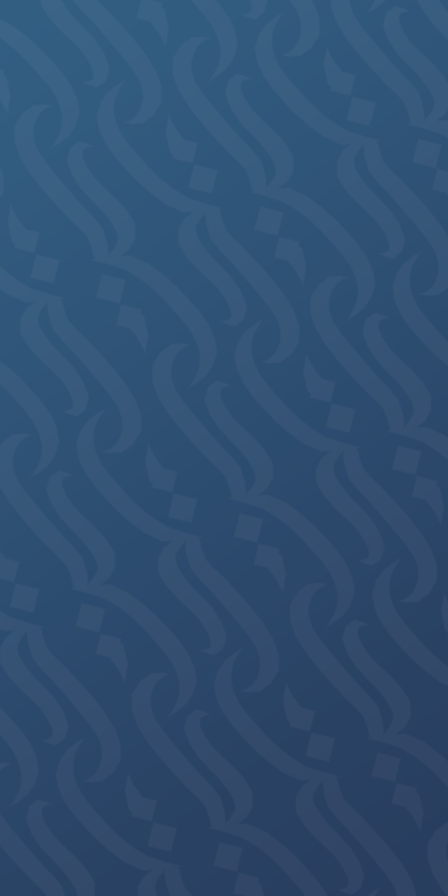
A WebGL 2 fragment shader for this pattern:

```glsl
#version 300 es
precision highp float;
// Pale interlaced calligraphic scrolls in slanting strips over a blue diagonal gradient.

uniform vec2 u_resolution;
out vec4 fragColor;

// Layout, in design units: 384 span the canvas width, y runs down from the top
const float DESIGN_WIDTH = 384.0;
const vec2 UNIT_CENTER = vec2(134.5, 200.5);
const vec2 ALONG_STRIP = vec2(118.0, 205.0);
const vec2 NEXT_STRIP = vec2(-135.5, 67.5);
const float STRIP_BEND = 9.5;    // extra drop per strip away from the middle one
const int FIRST_STRIP = -3;
const int LAST_STRIP = 4;

// Bounds of one half motif, and how many may overlap at a point
const vec2 HALF_CENTER = vec2(-35.0, 10.0);
const vec2 HALF_EXTENT = vec2(92.0, 130.0);
const int MAX_OVERLAP = 8;

// Colours
const vec3 BLUE_LIGHT = vec3(0.198, 0.374, 0.516);
const vec3 BLUE_DARK = vec3(0.155, 0.239, 0.370);
const vec3 SCROLL_TINT = vec3(1.0, 0.90, 0.94);
const float SCROLL_OPACITY = 0.043;
const float EDGE_SOFTNESS = 1.1; // least half width of an edge, design units

// Stroke spines: x, y, half width
const int SPINE = 8;
const int SUBDIVISIONS = 2;
const vec3 LARGE_SCROLL[SPINE] = vec3[SPINE](
    vec3(-90, -110, 0), vec3(-104, -106, 4.5), vec3(-114, -90, 8), vec3(-110, -69, 8),
    vec3(-92, -44, 8.5), vec3(-69, -18, 8), vec3(-53, -1, 7.5), vec3(-48, 17, 6.5));
const vec3 SMALL_SCROLL[SPINE] = vec3[SPINE](
    vec3(-55, -75, 0), vec3(-66, -75, 4), vec3(-70, -63, 7), vec3(-59, -43, 7.5),
    vec3(-41, -25, 8), vec3(-27, -6, 8.5), vec3(-28, 9, 6), vec3(-39, 20, 3));
const vec3 SWASH[SPINE] = vec3[SPINE](
    vec3(-55, 22, 0.5), vec3(-24, 25, 6.5), vec3(1, 41, 7.5), vec3(21, 61, 8),
    vec3(37, 81, 8), vec3(44, 101, 7.5), vec3(39, 119, 4), vec3(27, 132, 0));

// Distance to a segment whose half width varies from end to end
float taperedSegment(vec2 p, vec3 a, vec3 b) {
    vec2 pa = p - a.xy, ba = b.xy - a.xy;
    float h = clamp(dot(pa, ba) / dot(ba, ba), 0.0, 1.0);
    return length(pa - ba * h) - max(mix(a.z, b.z, h), 0.0);
}

vec3 catmullRom(vec3 a, vec3 b, vec3 c, vec3 d, float t) {
    return b + 0.5 * t * (c - a + t * (2.0 * a - 5.0 * b + 4.0 * c - d
             + t * (3.0 * (b - c) + d - a)));
}

// Smooth brush stroke through a spine
float brushStroke(vec2 p, vec3 spine[SPINE]) {
    float d = 1e5;
    vec3 from = spine[0];
    for (int i = 0; i < SPINE - 1; i++) {
        vec3 before = spine[max(i - 1, 0)];
        vec3 after = spine[min(i + 2, SPINE - 1)];
        for (int s = 1; s <= SUBDIVISIONS; s++) {
            float t = float(s) / float(SUBDIVISIONS);
            vec3 to = catmullRom(before, spine[i], spine[i + 1], after, t);
            d = min(d, taperedSegment(p, from, to));
            from = to;
        }
    }
    return d;
}

// Slightly turned square
float penDot(vec2 p, float halfSide) {
    const vec2 TURN = vec2(0.970, 0.243);
    vec2 q = abs(vec2(dot(p, TURN), dot(p, vec2(-TURN.y, TURN.x)))) - halfSide;
    return length(max(q, 0.0)) + min(max(q.x, q.y), 0.0);
}

// Two scrolls, a swash, and a dot with a tailed leaf
float halfMotif(vec2 p) {
    float d = min(brushStroke(p, LARGE_SCROLL), brushStroke(p, SMALL_SCROLL));
    d = min(d, brushStroke(p, SWASH));
    d = min(d, penDot(p - vec2(-39.5, 47.0), 10.3));
    d = min(d, penDot(p - vec2(-24.0, 71.5), 9.0));
    d = min(d, taperedSegment(p, vec3(-18, 75, 8), vec3(-12.5, 87, 5)));
    return min(d, taperedSegment(p, vec3(-12.5, 87, 5), vec3(-10, 102, 0)));
}

// Strips of units; each unit is a half motif and its half-turn
float scrollPattern(vec2 p) {
    // Gather the half motifs whose bounds hold the point
    vec2 found[MAX_OVERLAP];
    int count = 0;
    for (int k = FIRST_STRIP; k <= LAST_STRIP; k++) {
        float strip = float(k);
        vec2 q = p - UNIT_CENTER - strip * NEXT_STRIP - vec2(0.0, STRIP_BEND * abs(strip));
        float nearest = floor(q.y / ALONG_STRIP.y + 0.5);
        for (int n = 0; n < 6; n++) {
            vec2 local = q - (nearest + float(n / 2 - 1)) * ALONG_STRIP;
            local *= n % 2 == 0 ? 1.0 : -1.0;
            bool inside = all(lessThan(abs(local - HALF_CENTER), HALF_EXTENT));
            if (inside && count < MAX_OVERLAP) found[count++] = local;
        }
    }
    float d = 1e5;
    for (int i = 0; i < count; i++) d = min(d, halfMotif(found[i]));
    return d;
}

void main() {
    vec2 uv = gl_FragCoord.xy / u_resolution;
    float pixel = DESIGN_WIDTH / u_resolution.x;
    vec2 p = vec2(gl_FragCoord.x, u_resolution.y - gl_FragCoord.y) * pixel;

    // Background falls from upper left to lower right
    float shade = smoothstep(-0.12, 1.08, 0.27 * uv.x + 0.73 * (1.0 - uv.y));
    vec3 color = mix(BLUE_LIGHT, BLUE_DARK, shade);

    // Translucent scrolls
    float edge = max(EDGE_SOFTNESS, 0.7 * pixel);
    float cover = 1.0 - smoothstep(-edge, edge, scrollPattern(p));
    fragColor = vec4(mix(color, SCROLL_TINT, SCROLL_OPACITY * cover), 1.0);
}
```
